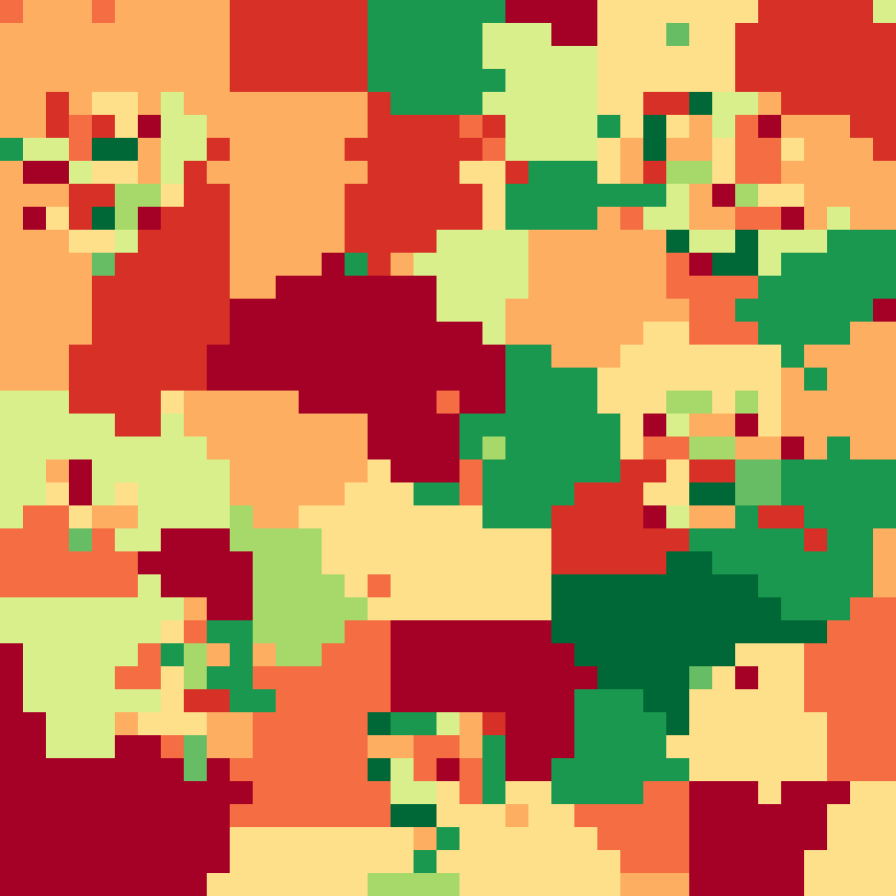
Write a WebGL 2 fragment shader that draws this pattern.

```glsl
#version 300 es
precision highp float;
// Blocky mosaic: ragged patches in a red-yellow-green scale on a square grid.
// Each cell takes the colour of its nearest stretched Voronoi site; clusters
// of speckle use the same partition at a much finer spacing.

uniform vec2 u_resolution;
out vec4 fragColor;

const float GRID = 39.0;            // cells across the canvas
const float PATCH_SPACING = 5.6;    // cells between large patch sites
const float SPECKLE_SPACING = 1.35; // cells between speckle sites
const float EDGE_RAGGEDNESS = 0.7;  // random shift of a cell, in cells
const float MAX_STRETCH = 1.5;      // elongation of a patch
const float MAX_WEIGHT = 0.3;       // size advantage of a site, in spacings
const float SHARE_JITTER = 0.3;     // randomness added to even colour shares
const float CLUSTER_BLOCK = 13.0;   // cells per block holding one cluster
const float CLUSTER_MIN = 0.5;      // cluster radius range, in cells
const float CLUSTER_MAX = 4.3;
const float STRAY_CHANCE = 0.012;   // lone speckles outside the clusters

const int COLOURS = 10;
const vec3 PALETTE[COLOURS] = vec3[COLOURS](
    vec3(0.647, 0.000, 0.149),  // crimson
    vec3(0.843, 0.188, 0.153),  // red
    vec3(0.957, 0.427, 0.263),  // coral
    vec3(0.992, 0.682, 0.380),  // orange
    vec3(0.996, 0.878, 0.545),  // cream
    vec3(0.851, 0.937, 0.545),  // pale lime
    vec3(0.651, 0.851, 0.416),  // lime
    vec3(0.400, 0.741, 0.388),  // leaf
    vec3(0.102, 0.596, 0.314),  // green
    vec3(0.000, 0.408, 0.216)); // dark green
const float SHARES[COLOURS] = float[COLOURS](
    0.09, 0.12, 0.10, 0.155, 0.135, 0.13, 0.07, 0.035, 0.095, 0.07);

// Integer hash: three values in 0..1 for a lattice point and a salt
vec3 hash3(vec2 point, int salt) {
    uvec3 v = uvec3(ivec3(ivec2(point), salt)) * 1664525u + 1013904223u;
    v.x += v.y * v.z; v.y += v.z * v.x; v.z += v.x * v.y;
    v ^= v >> 16u;
    v.x += v.y * v.z; v.y += v.z * v.x; v.z += v.x * v.y;
    return vec3(v >> 8u) / 16777216.0;
}

// Colour at a position 0..1 along the cumulative shares
vec3 pickColour(float pick) {
    int index = 0;
    for (int i = 0; i < COLOURS - 1; i++) {
        pick -= SHARES[i];
        if (pick > 0.0) index = i + 1;
    }
    return PALETTE[index];
}

// Colour of the nearest weighted, stretched site
vec3 patchColour(vec2 position, float spacing, int salt) {
    vec2 p = position / spacing;
    vec2 base = floor(p);
    vec2 nearest = base;
    float best = 1e9;
    for (int y = -2; y <= 2; y++) {
        for (int x = -2; x <= 2; x++) {
            vec2 site = base + vec2(x, y);
            vec3 place = hash3(site, salt);
            vec3 shape = hash3(site, salt + 1);
            float angle = 6.2832 * place.z;
            vec2 axis = vec2(cos(angle), sin(angle));
            vec2 offset = p - site - place.xy;
            float stretch = mix(1.0, MAX_STRETCH, shape.x);
            vec2 local = vec2(dot(offset, axis) / stretch,
                dot(offset, vec2(-axis.y, axis.x)) * stretch);
            float reach = length(local) - MAX_WEIGHT * shape.y;
            if (reach < best) {
                best = reach;
                nearest = site;
            }
        }
    }
    // A low-discrepancy lattice keeps the colour shares even
    float even = dot(nearest, vec2(0.7549, 0.5698));
    return pickColour(fract(even + SHARE_JITTER * hash3(nearest, salt + 2).x));
}

// True inside a ragged cluster, or for a rare stray cell
bool isSpeckled(vec2 cell, vec3 noise) {
    vec2 block = floor(cell / CLUSTER_BLOCK);
    vec3 cluster = hash3(block, 31);
    vec2 centre = (block + mix(vec2(0.3), vec2(0.7), cluster.xy)) * CLUSTER_BLOCK;
    float radius = mix(CLUSTER_MIN, CLUSTER_MAX, cluster.z);
    float ragged = 1.6 * (noise.z - 0.5);
    return distance(cell + 0.5, centre) + ragged < radius
        || fract(noise.z * 57.0) < STRAY_CHANCE;
}

vec3 cellColour(vec2 cell) {
    vec3 noise = hash3(cell, 7);
    vec2 centre = cell + 0.5;
    if (isSpeckled(cell, noise)) return patchColour(centre, SPECKLE_SPACING, 50);
    return patchColour(centre + EDGE_RAGGEDNESS * (noise.xy - 0.5), PATCH_SPACING, 11);
}

void main() {
    float side = min(u_resolution.x, u_resolution.y);
    vec2 p = gl_FragCoord.xy / side * GRID;

    // Blend the four nearest cells across one pixel of edge
    vec2 corner = floor(p - 0.5);
    vec2 blend = clamp((p - corner - 1.0) * side / GRID + 0.5, 0.0, 1.0);
    vec3 lower = mix(cellColour(corner), cellColour(corner + vec2(1, 0)), blend.x);
    vec3 upper = mix(cellColour(corner + vec2(0, 1)), cellColour(corner + 1.0), blend.x);
    fragColor = vec4(mix(lower, upper, blend.y), 1.0);
}
```
